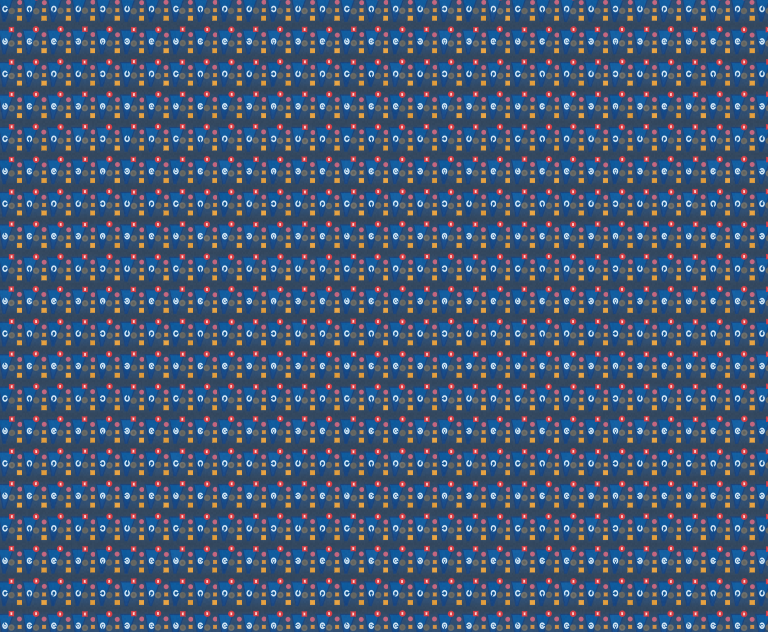
Reproduce this pattern procedurally as a Shadertoy shader.

```glsl
// Tiled slate-blue grid of tapered pennants with ring marks, badges, dots and amber blocks.

float hash(vec2 p) {
    return fract(sin(dot(p, vec2(127.1, 311.7))) * 43758.5453);
}

float box(vec2 p, vec2 halfSize) {
    vec2 d = abs(p) - halfSize;
    return length(max(d, 0.0)) + min(max(d.x, d.y), 0.0);
}

// Flat top, both sides slanting to a narrow lower tip.
float pennant(vec2 p) {
    float left = -0.17 - 0.19 * p.y - p.x;
    float right = p.x - 0.17 - 0.34 * p.y;
    return max(max(left, right), max(p.y - 0.46, -0.5 - p.y));
}

// Small ring, notched at a given angle.
float notchedRing(vec2 p, float angle) {
    float ring = abs(length(p * vec2(1.2, 1.0)) - 0.1) - 0.034;
    vec2 dir = vec2(cos(angle), sin(angle));
    float notch = box(vec2(dot(p, dir) - 0.1, dot(p, vec2(-dir.y, dir.x))), vec2(0.06, 0.025));
    return max(ring, -notch);
}

void paint(inout vec3 base, vec3 ink, float d, float edge) {
    base = mix(base, ink, smoothstep(edge, -edge, d));
}

void mainImage(out vec4 fragColor, in vec2 fragCoord) {
    // Repeat grid; local units are one cell width.
    vec2 grid = fragCoord / iResolution.xy * vec2(31.45, 19.47) - vec2(0.205, 19.194);
    vec2 cell = floor(grid + vec2(0.3, 0.45));
    vec2 p = (grid - cell) * vec2(1.0, 1.333);
    float edge = 0.7 * 31.45 / iResolution.x;

    // Marks cycle every seven columns and alternate by row.
    float column = mod(cell.x, 7.0);
    float oddRow = mod(cell.y, 2.0);
    float kind = hash(vec2(column, 3.0));
    float wear = hash(cell) - 0.5;
    vec2 shift = 0.025 * (vec2(hash(cell + 17.0), hash(cell + 41.0)) - 0.5);

    // Slate ground with a faint band behind each row.
    vec3 color = mix(vec3(0.20, 0.28, 0.37), vec3(0.19, 0.31, 0.45),
                     smoothstep(0.65, 0.25, abs(p.y)));

    // Pennant: dark border, brighter body fading to its tip.
    float flag = pennant(p);
    vec3 body = mix(vec3(0.10, 0.28, 0.52), vec3(0.07, 0.37, 0.63),
                    smoothstep(-0.5, 0.3, p.y)) + 0.03 * wear;
    paint(color, vec3(0.11, 0.27, 0.49), flag - 0.03, edge);
    paint(color, body, flag + 0.02, edge);

    // Pale ring mark; odd rows carry a core.
    float mark = notchedRing(p, 6.2832 * kind + 1.57 * oddRow);
    mark = min(mark, length(p) - mix(-0.1, 0.045, oddRow));
    paint(color, vec3(0.82, 0.90, 0.96), mark, edge);

    // Grey disc with a duller middle.
    vec2 disc = p - vec2(0.27, -0.08) - shift;
    paint(color, vec3(0.42, 0.43, 0.42) + 0.05 * wear, length(disc) - 0.13, edge);
    paint(color, vec3(0.39, 0.39, 0.36), length(disc) - 0.06, edge);

    // Red badge, round or square by column, with a pale centre.
    vec2 badge = p - vec2(0.27, 0.49) - shift;
    float badgeShape = kind > 0.5 ? length(badge) - 0.13 : box(badge, vec2(0.11));
    paint(color, vec3(0.84, 0.24, 0.27), badgeShape, edge);
    paint(color, vec3(0.98, 0.86, 0.85), box(badge, vec2(0.025, 0.045)) - 0.01, edge);

    // Pink dot above two amber blocks.
    vec2 stack = p - vec2(0.6, 0.0);
    paint(color, vec3(0.77, 0.40, 0.50), length(stack - vec2(0.0, 0.27) - shift) - 0.1, edge);
    paint(color, vec3(0.83, 0.58, 0.28), box(stack + vec2(0.0, 0.05), vec2(0.08)), edge);
    paint(color, vec3(0.90, 0.63, 0.25) + 0.05 * wear,
          box(stack + vec2(0.0, 0.38), vec2(0.11, 0.10)), edge);

    // Fine grain, fixed to the grid.
    color += 0.015 * (hash(floor(grid * 16.0)) - 0.5);
    fragColor = vec4(color, 1.0);
}
```
